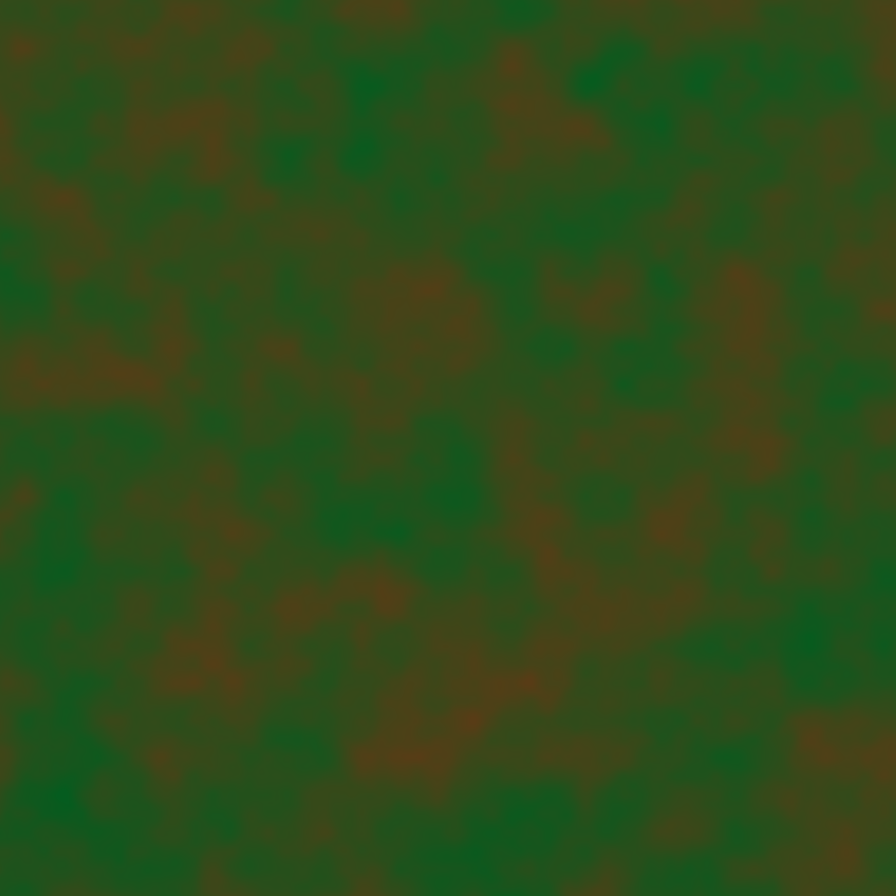
A WebGL 1 fragment shader for this texture:

```glsl
precision highp float;
// Soft mottled blend of forest green and earthy brown from layered value noise.

uniform vec2 u_resolution;

float hash(vec2 cell) {
    return fract(sin(dot(cell, vec2(127.1, 311.7))) * 43758.5453);
}

// Smoothly interpolated lattice noise
float valueNoise(vec2 p) {
    vec2 cell = floor(p);
    vec2 f = fract(p);
    vec2 blend = f * f * (3.0 - 2.0 * f);
    float bottom = mix(hash(cell), hash(cell + vec2(1.0, 0.0)), blend.x);
    float top = mix(hash(cell + vec2(0.0, 1.0)), hash(cell + vec2(1.0, 1.0)), blend.x);
    return mix(bottom, top, blend.y);
}

// Patches, ragged edges, small flecks and a faint fine grain
float mottle(vec2 uv) {
    float patches = valueNoise(uv * 12.0 + 3.0);
    float edges = valueNoise(uv * 24.0 + 41.3);
    float flecks = valueNoise(uv * 48.0 + 97.6);
    float grain = valueNoise(uv * 96.0 + 151.2);
    return 0.5 * patches + 0.3 * edges + 0.15 * flecks + 0.05 * grain;
}

void main() {
    vec2 uv = gl_FragCoord.xy / u_resolution.y;

    vec3 green = vec3(0.02, 0.36, 0.12);
    vec3 brown = vec3(0.345, 0.235, 0.085);

    // Stretch the contrast around the middle tone
    float earth = clamp((mottle(uv) - 0.5) * 1.29 + 0.5, 0.0, 1.0);
    gl_FragColor = vec4(mix(green, brown, earth), 1.0);
}
```
